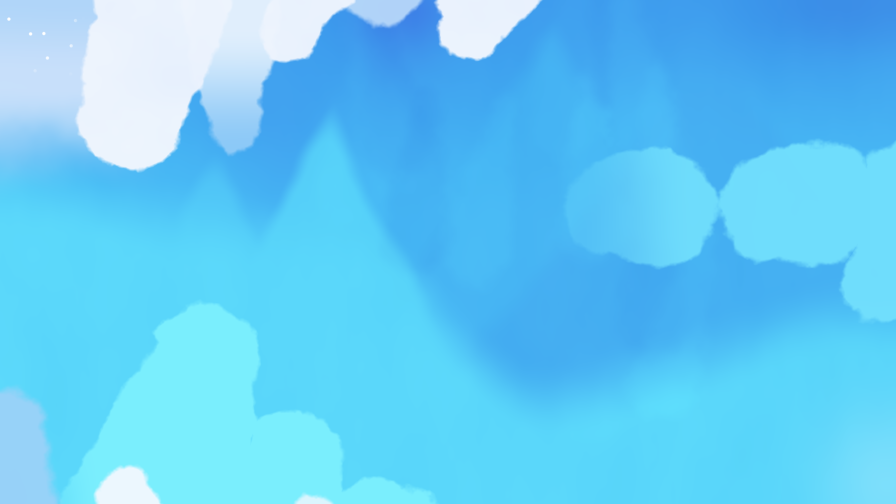
Reproduce this background procedurally as a WebGL 2 fragment shader.

```glsl
#version 300 es
precision highp float;
// Painted sky: a blue wash with soft peaks and translucent brush facets,
// overlaid by ragged cyan and white dabs. Each dab is a tapered capsule
// whose distance field is roughened with value noise.

uniform vec2 u_resolution;
out vec4 fragColor;

float hash(vec2 p) {
  vec3 q = fract(p.xyx * 0.1031);
  q += dot(q, q.yzx + 33.33);
  return fract((q.x + q.y) * q.z);
}

float noise(vec2 p) {
  vec2 i = floor(p), f = fract(p);
  f = f * f * (3.0 - 2.0 * f);
  return mix(mix(hash(i), hash(i + vec2(1, 0)), f.x),
             mix(hash(i + vec2(0, 1)), hash(i + vec2(1, 1)), f.x), f.y);
}

float fbm(vec2 p) {
  float sum = 0.0, amp = 0.5;
  for (int i = 0; i < 4; i++) {
    sum += amp * noise(p);
    p = p * 2.03 + 17.0;
    amp *= 0.5;
  }
  return sum;
}

// Coverage of a dab from a to b, with a radius at each end
float dab(vec2 p, vec2 a, vec2 b, float ra, float rb, float soft) {
  vec2 ab = b - a;
  float h = clamp(dot(p - a, ab) / dot(ab, ab), 0.0, 1.0);
  float ragged = (fbm(p * 26.0) - 0.47) * 0.035;
  float d = length(p - a - ab * h) - mix(ra, rb, h) + ragged;
  return 1.0 - smoothstep(-soft, soft, d);
}

// Coverage of a round-topped peak widening downward
float peak(vec2 p, vec2 apex, float slope, float soft) {
  float d = (apex.y - p.y) * slope - length(vec2(p.x - apex.x, 0.015)) + 0.015;
  return smoothstep(-soft, soft, d);
}

float glow(vec2 p, vec2 center, vec2 size) {
  vec2 q = (p - center) / size;
  return exp(-dot(q, q));
}

// Blue wash, cyan lowland, peaks and facets
vec3 wash(vec2 p) {
  vec3 cyan = vec3(0.35, 0.84, 0.98);
  vec2 w = p + (vec2(fbm(p * 3.0), fbm(p * 3.0 + 9.0)) - 0.47) * 0.09;
  vec3 col = mix(vec3(0.28, 0.73, 0.96), vec3(0.24, 0.61, 0.93),
                 smoothstep(0.55, 1.05, w.y));
  col = mix(col, vec3(0.27, 0.70, 0.95), 0.8 * peak(w, vec2(1.1, 0.93), 0.55, 0.03));
  col = mix(col, vec3(0.26, 0.66, 0.94), 0.6 * peak(w, vec2(1.42, 0.84), 0.9, 0.04));
  col = mix(col, vec3(0.23, 0.54, 0.90), 0.8 * glow(w, vec2(1.72, 1.02), vec2(0.2, 0.09)));
  col = mix(col, vec3(0.24, 0.48, 0.90), 0.8 * glow(w, vec2(0.8, 1.0), vec2(0.1, 0.09)));
  col = mix(col, vec3(0.24, 0.60, 0.93), 0.6 * glow(w, vec2(0.55, 0.77), vec2(0.13, 0.17)));

  float shore = 0.62 - 0.10 * smoothstep(0.0, 0.5, w.x)
              - 0.31 * smoothstep(0.68, 1.08, w.x) + 0.14 * smoothstep(1.15, 1.7, w.x);
  col = mix(col, cyan, 1.0 - smoothstep(-0.08, 0.10, w.y - shore));
  float fade = smoothstep(0.1, 0.45, p.y);
  col = mix(col, cyan, 0.8 * fade * peak(w, vec2(0.667, 0.77), 0.45, 0.02));
  col = mix(col, cyan, 0.4 * fade * peak(w, vec2(0.44, 0.65), 0.5, 0.02));

  for (int i = 0; i < 16; i++) {
    float k = float(i);
    vec2 c = vec2(0.65 + 0.75 * hash(vec2(k, 1)), 0.2 + 0.7 * hash(vec2(k, 2)));
    vec2 lean = vec2(0.10 * (hash(vec2(k, 3)) - 0.5), 0.14);
    float tone = hash(vec2(k, 4)) - 0.45;
    col += tone * vec3(0.03, 0.06, 0.02) * dab(p, c - lean, c + lean, 0.07, 0.02, 0.02);
  }
  return col + (fbm(p * vec2(9, 4)) - 0.47) * vec3(0.03, 0.03, 0.01);
}

void main() {
  vec2 p = gl_FragCoord.xy / u_resolution.y;
  vec3 col = wash(p);
  vec3 aqua = vec3(0.45, 0.88, 0.99), foam = vec3(0.49, 0.94, 0.995);
  vec3 white = vec3(0.95, 0.97, 0.995), lilac = vec3(0.74, 0.86, 0.98);

  // Cyan clouds on the right
  float left = dab(p, vec2(1.22, 0.59), vec2(1.30, 0.59), 0.10, 0.12, 0.006);
  col = mix(col, aqua, left * mix(0.25, 0.9, smoothstep(1.13, 1.38, p.x)));
  float right = dab(p, vec2(1.54, 0.59), vec2(1.63, 0.595), 0.11, 0.12, 0.006);
  right = max(right, dab(p, vec2(1.79, 0.64), vec2(1.745, 0.43), 0.08, 0.07, 0.006));
  col = mix(col, aqua, 0.92 * right);
  col = mix(col, vec3(0.55, 0.89, 0.99), 0.7 * glow(p, vec2(1.76, 0.04), vec2(0.13, 0.15)));

  // Bright foam at the lower left
  float bank = dab(p, vec2(0.405, 0.29), vec2(0.32, -0.02), 0.105, 0.20, 0.005);
  bank = max(bank, dab(p, vec2(0.58, 0.09), vec2(0.57, -0.05), 0.10, 0.11, 0.005));
  bank = max(bank, dab(p, vec2(0.74, -0.04), vec2(0.81, -0.05), 0.09, 0.08, 0.005));
  col = mix(col, foam, bank * (0.92 - 0.5 * smoothstep(0.14, 0.0, p.y) * smoothstep(0.2, 0.1, p.x)));
  col = mix(col, vec3(0.62, 0.82, 0.97), 0.9 * dab(p, vec2(0.0, 0.14), vec2(0.01, -0.05), 0.09, 0.11, 0.012));
  col = mix(col, white, 0.95 * dab(p, vec2(0.25, 0.02), vec2(0.29, -0.08), 0.055, 0.08, 0.006));
  col = mix(col, white, 0.8 * dab(p, vec2(0.61, -0.02), vec2(0.64, -0.02), 0.03, 0.03, 0.006));

  // Haze and white dabs hanging from the top
  float haze = smoothstep(0.64, 0.86, p.y + 0.08 * fbm(p * 6.0)) * (1.0 - smoothstep(0.18, 0.34, p.x));
  col = mix(col, mix(vec3(0.84, 0.90, 0.985), lilac, smoothstep(0.85, 1.0, p.y)), 0.9 * haze);
  vec3 veil = mix(vec3(0.58, 0.80, 0.97), white, smoothstep(0.70, 0.95, p.y));
  col = mix(col, veil, 0.9 * dab(p, vec2(0.46, 1.03), vec2(0.46, 0.75), 0.11, 0.05, 0.007));
  col = mix(col, lilac, 0.9 * dab(p, vec2(0.74, 1.03), vec2(0.77, 1.01), 0.07, 0.06, 0.008));
  float snow = dab(p, vec2(0.34, 1.05), vec2(0.26, 0.77), 0.14, 0.105, 0.005);
  snow = max(snow, dab(p, vec2(0.62, 1.04), vec2(0.57, 0.93), 0.09, 0.05, 0.005));
  snow = max(snow, dab(p, vec2(0.97, 1.05), vec2(0.935, 0.955), 0.12, 0.07, 0.005));
  col = mix(col, white - 0.04 * vec3(1.0, 0.7, 0.1) * fbm(p * 7.0), 0.98 * snow);

  // Sparse paint specks in the upper left corner
  vec2 cell = floor(p * 38.0);
  vec2 offset = fract(p * 38.0) - 0.3 - 0.4 * vec2(hash(cell), hash(cell + 5.0));
  float speck = (1.0 - smoothstep(0.06, 0.18, length(offset))) * step(0.78, hash(cell + 11.0));
  col = mix(col, vec3(1), speck * smoothstep(0.84, 0.9, p.y) * (1.0 - smoothstep(0.12, 0.17, p.x)));

  fragColor = vec4(clamp(col, 0.0, 1.0), 1.0);
}
```
